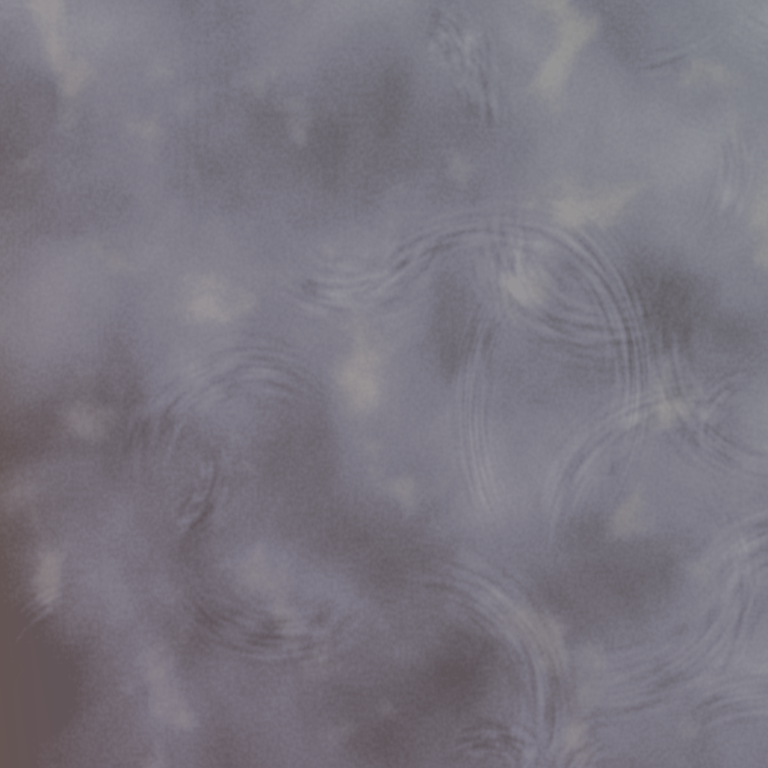
A WebGL 1 fragment shader for this texture:

```glsl
precision highp float;
// Hand-painted grey-violet backdrop with cloudy blotches and curved dry-brush strokes.
uniform vec2 u_resolution;

float hash(vec2 p) {
  return fract(sin(dot(p, vec2(127.1, 311.7))) * 43758.545);
}

vec2 gradientAt(vec2 cell) {
  float angle = 6.2832 * hash(cell);
  return vec2(cos(angle), sin(angle));
}

float gradientNoise(vec2 p) {
  vec2 i = floor(p), f = fract(p);
  vec2 u = f * f * f * (f * (f * 6.0 - 15.0) + 10.0);
  vec2 e = vec2(1.0, 0.0);
  float bottom = mix(dot(gradientAt(i), f), dot(gradientAt(i + e), f - e), u.x);
  float top = mix(dot(gradientAt(i + e.yx), f - e.yx),
                  dot(gradientAt(i + 1.0), f - 1.0), u.x);
  return mix(bottom, top, u.y);
}

float fbm(vec2 p) {
  float sum = 0.0, amplitude = 1.0;
  for (int i = 0; i < 5; i++) {
    sum += amplitude * gradientNoise(p);
    p = mat2(0.8, 0.6, -0.6, 0.8) * p * 2.03 + 7.3;
    amplitude *= 0.47;
  }
  return sum;
}

// One curved sweep: a soft band around a circle, split into bristle lines.
float brushArc(vec2 p, vec2 center, float radius, float width, float heading, float span, float seed) {
  vec2 d = p - center;
  float c = cos(heading), s = sin(heading);
  d = vec2(c * d.x + s * d.y, c * d.y - s * d.x);
  float r = length(d), angle = atan(d.y, d.x);
  float across = (r - radius) / width, along = angle / span;
  float mask = exp(-across * across - along * along * along * along);
  float bristles = gradientNoise(vec2(r * 110.0, angle * 2.5 + seed * 17.0))
                 + 0.6 * gradientNoise(vec2(r * 55.0 + 9.0, angle * 4.0 + seed * 5.0));
  return mask * (bristles * 0.36 + 0.16 * (hash(vec2(seed, 9.0)) - 0.35));
}

void main() {
  vec2 p = gl_FragCoord.xy / u_resolution;

  // Broad light: brighter above, falling off at the left edge and lower corner
  float tone = 0.5 + 0.28 * (p.y - 0.5);
  tone -= 0.5 * exp(-p.x * 9.0) * (1.1 - p.y);

  // Cloudy sponged paint
  vec2 warp = 0.05 * vec2(gradientNoise(p * 5.0 + 3.0), gradientNoise(p * 5.0 + 31.0));
  tone += 0.5 * fbm((p + warp) * vec2(4.6, 4.2) + 12.0);
  float patches = fbm((p - warp) * 7.5 + 47.0);
  tone += 0.32 * smoothstep(0.15, 0.75, patches) - 0.03;

  // Scattered short strokes
  for (int i = 0; i < 30; i++) {
    float k = float(i) + 1.0;
    vec2 center = vec2(hash(vec2(k, 1.3)), hash(vec2(k, 2.7))) * 1.2 - 0.1;
    float radius = mix(0.05, 0.2, hash(vec2(k, 3.1)));
    float width = mix(0.018, 0.05, hash(vec2(k, 4.9)));
    float heading = 6.2832 * hash(vec2(k, 5.7));
    float span = mix(0.35, 1.0, hash(vec2(k, 6.1)));
    tone += brushArc(p, center, radius, width, heading, span, k);
  }

  // Large sweeping arcs, leaning right and left of the middle
  vec2 oval = vec2(p.x * 1.5, p.y);
  tone += 1.1 * brushArc(oval, vec2(1.03, 0.5), 0.21, 0.045, 0.5, 1.1, 41.0);
  tone += brushArc(oval, vec2(1.12, 0.46), 0.2, 0.035, 3.1, 0.8, 42.0);
  tone += brushArc(p, vec2(0.33, 0.38), 0.14, 0.04, 2.0, 1.0, 43.0);
  tone += brushArc(p, vec2(0.36, 0.32), 0.15, 0.035, 4.6, 0.8, 44.0);

  // Canvas grain
  tone += 0.1 * gradientNoise(p * 150.0) + 0.07 * gradientNoise(p * vec2(260.0, 210.0) + 5.0);

  // Shadow, body and highlight paint
  vec3 color = mix(vec3(0.37, 0.34, 0.36), vec3(0.485, 0.475, 0.525), clamp(tone * 2.0, 0.0, 1.0));
  color = mix(color, vec3(0.58, 0.57, 0.60), clamp(tone * 2.0 - 1.0, 0.0, 1.0));

  // Cool slate at upper right, violet below, warm brown corner and dusty patches
  color += vec3(-0.012, 0.008, 0.0) * (p.x + p.y - 1.0);
  color += vec3(0.012, 0.005, -0.018) * smoothstep(0.2, 0.7, patches);
  color += vec3(0.015, 0.0, -0.035) * exp(-p.x * 14.0) * (1.0 - p.y);
  gl_FragColor = vec4(color, 1.0);
}
```
